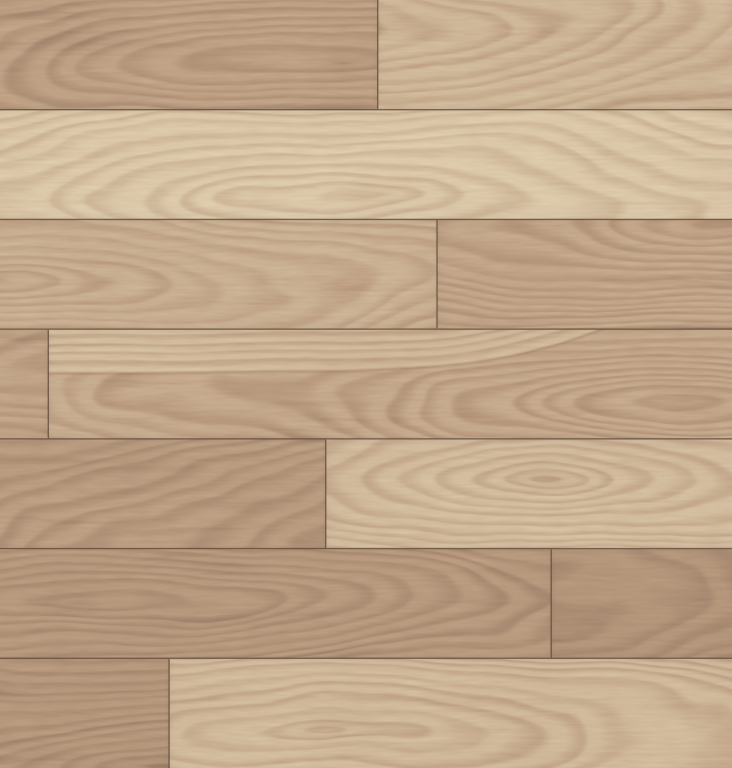
A Shadertoy shader for this texture:

```glsl
// Wooden floor: seven rows of staggered planks, each with its own tone.
// Grain is the contour lines of a stretched, noise-warped distance to a heart,
// overlaid with fine fibres, mineral streaks, one sapwood band and thin seams.

const float ROWS = 7.0;
const vec3 DARK_WOOD = vec3(0.60, 0.49, 0.40);
const vec3 MID_WOOD = vec3(0.735, 0.615, 0.505);
const vec3 PALE_WOOD = vec3(0.86, 0.785, 0.665);
const vec3 SEAM = vec3(0.38, 0.29, 0.22);

// Per row, top to bottom: joint x, left tone, right tone
const vec3 LAYOUT[7] = vec3[7](
    vec3(0.516, 0.57, 0.80), vec3(-1.0, 1.00, 1.00), vec3(0.597, 0.72, 0.62),
    vec3(0.066, 0.60, 0.65), vec3(0.445, 0.50, 0.85), vec3(0.753, 0.46, 0.37),
    vec3(0.231, 0.44, 0.83));

// Grain heart of each row's longer plank: canvas x, height within the plank
const vec2 HEART[7] = vec2[7](
    vec2(0.47, 0.42), vec2(0.51, 0.23), vec2(-0.02, 0.45), vec2(0.95, 0.35),
    vec2(0.74, 0.63), vec2(0.10, 0.50), vec2(0.45, 0.35));

vec2 hash2(vec2 p) {
    vec3 q = fract(p.xyx * vec3(0.1031, 0.1030, 0.0973));
    q += dot(q, q.yzx + 33.33);
    return fract((q.xx + q.yz) * q.zy);
}

float corner(vec2 cell, vec2 offset) {
    return dot(hash2(cell) * 2.0 - 1.0, offset);
}

// Gradient noise, roughly -0.7 to 0.7
float gradientNoise(vec2 p) {
    vec2 i = floor(p), f = p - i;
    vec2 u = f * f * f * (f * (f * 6.0 - 15.0) + 10.0);
    vec2 e = vec2(1.0, 0.0);
    return mix(mix(corner(i, f), corner(i + e.xy, f - e.xy), u.x),
               mix(corner(i + e.yx, f - e.yx), corner(i + e.xx, f - e.xx), u.x), u.y);
}

// Distance from the heart, elongated along the plank and warped
float ringField(vec2 p, vec2 heart, vec2 seed) {
    vec2 d = (p - heart) * vec2(0.15, 1.0);
    float broad = gradientNoise(p * vec2(0.4, 1.3) + seed);
    float small = gradientNoise(p * vec2(1.5, 3.5) + seed.yx);
    return length(d) + 0.28 * broad + 0.05 * small;
}

// Growth rings: slow darkening, then a soft return to pale wood
float ringLines(float field, vec2 seed) {
    float s = field * 12.0 + 0.9 * gradientNoise(vec2(field * 5.0, seed.x));
    float f = fract(s);
    float strength = 0.8 + 0.8 * gradientNoise(vec2(s * 0.6, seed.y));
    return strength * smoothstep(0.2, 0.75, f) * (1.0 - smoothstep(0.75, 1.0, f));
}

// Fine fibres and short pores running along the plank
float fibres(vec2 p, vec2 seed) {
    return 0.5 * gradientNoise(p * vec2(1.0, 22.0) + seed)
         + 0.6 * gradientNoise(p * vec2(5.0, 40.0) + seed.yx);
}

// Long dark mineral streaks
float streaks(vec2 p, vec2 seed) {
    float n = gradientNoise(p * vec2(0.4, 4.5) + seed)
            + 0.4 * gradientNoise(p * vec2(1.2, 13.0) + seed.yx);
    return smoothstep(0.12, 0.6, n);
}

// Signed height above the sapwood edge, which sweeps up to the right
float sapwoodHeight(vec2 p, float x) {
    float sweep = clamp((x - 0.4) / 0.43, 0.0, 1.0);
    return p.y - 0.59 - 0.06 * x - 0.38 * sweep * sweep * sweep
         - 0.02 * gradientNoise(vec2(p.x, 4.0)) - step(0.83, x);
}

vec3 woodColor(float tone) {
    return tone < 0.5 ? mix(DARK_WOOD, MID_WOOD, tone * 2.0)
                      : mix(MID_WOOD, PALE_WOOD, tone * 2.0 - 1.0);
}

// Antialiased line coverage, fading when thinner than a pixel
float lineMask(float dist, float halfWidth, float pixel) {
    return clamp((halfWidth - dist) / pixel + 0.5, 0.0, 1.0);
}

void mainImage(out vec4 fragColor, in vec2 fragCoord) {
    // Plank units: one unit is one row height
    float pixel = ROWS / iResolution.y;
    vec2 pos = fragCoord * pixel;
    float width = iResolution.x * pixel;
    int row = clamp(int(ROWS - pos.y), 0, 6);
    vec2 p = vec2(pos.x, pos.y - (6.0 - float(row)));

    // Which plank, and its seed and grain heart
    vec3 plank = LAYOUT[row];
    float joint = plank.x * width;
    bool isRight = p.x > joint;
    bool isLong = isRight == (plank.x < 0.5);
    vec2 id = vec2(float(row) * 7.0 + 3.0, isRight ? 19.0 : 5.0);
    vec2 seed = hash2(id) * 60.0;
    vec2 heart = isLong ? HEART[row] : hash2(id + 11.0);
    heart.x *= width;

    // Straight-grained pale sapwood along the upper edge of one plank
    float tone = isRight ? plank.z : plank.y;
    float field = ringField(p, heart, seed);
    if (row == 3 && isRight) {
        float height = sapwoodHeight(p, p.x / width);
        float sapwood = smoothstep(-0.01, 0.02, height);
        field = height > 0.0 ? height * 0.9 + 0.03 * gradientNoise(p * 0.9) : field;
        tone += 0.2 * sapwood - 0.22 * exp(-height * height * 4000.0);
    }

    // Rings, fibres, streaks, broad mottling, pith
    tone -= 0.24 * ringLines(field, seed);
    tone += 0.17 * fibres(p, seed);
    tone -= mix(0.28, 0.06, smoothstep(0.35, 0.75, tone)) * streaks(p, seed);
    tone += 0.08 * gradientNoise(p * vec2(0.4, 1.3) + seed + 7.0);
    vec2 pith = (p - heart) * vec2(3.5, 9.0);
    tone -= 0.12 * exp(-dot(pith, pith));
    vec3 color = woodColor(tone);

    // Thin seams with a faint bevel; outer canvas edges stay open
    float rowDist = abs(pos.y - clamp(round(pos.y), 1.0, ROWS - 1.0));
    float seamDist = min(rowDist, abs(p.x - joint));
    color *= 1.0 - 0.05 * exp(-seamDist * 50.0);
    color = mix(color, SEAM, 0.8 * lineMask(seamDist, 0.006, pixel));
    fragColor = vec4(color, 1.0);
}
```
